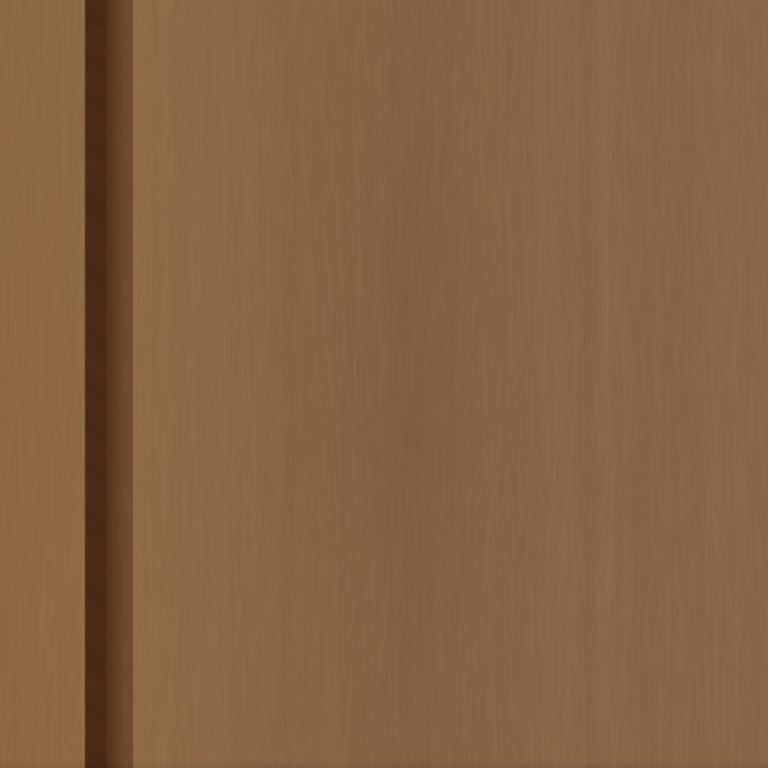
Write a three.js fragment shader that draws this texture.

```glsl
// Brown wooden panel with fine upright grain and a dark vertical groove at left.
// Stretched cellular noise makes the fibres, layered sines make the broad bands,
// and the groove is a flat dark wall beside a shaded slope.
#define WOOD vec3(0.535, 0.400, 0.272)
#define WALL vec3(0.285, 0.165, 0.088)
#define SLOPE_DARK vec3(0.325, 0.200, 0.113)
#define SLOPE_LIGHT vec3(0.440, 0.298, 0.185)
#define GROOVE_LEFT 0.1107
#define GROOVE_FOLD 0.1390
#define GROOVE_RIGHT 0.1732
#define EDGE_BLUR 0.0014
#define GRAIN_DEPTH 0.075
#define BAND_DEPTH 0.016

varying vec2 vUv;

vec2 hash2(vec2 p) {
  vec3 q = fract(vec3(p.xyx) * vec3(0.1031, 0.1030, 0.0973));
  q += dot(q, q.yzx + 33.33);
  return fract((q.xx + q.yz) * q.zy);
}

// Distance to the nearest scattered cell point
float cellular(vec2 p) {
  vec2 cell = floor(p);
  vec2 local = fract(p);
  float nearest = 2.0;
  for (int j = -1; j <= 1; j++) {
    for (int i = -1; i <= 1; i++) {
      vec2 offset = vec2(float(i), float(j));
      vec2 d = offset + hash2(cell + offset) - local;
      nearest = min(nearest, dot(d, d));
    }
  }
  return sqrt(nearest);
}

// Fine fibres, roughly centred on zero
float fibres(vec2 p) {
  float wander = 0.0018 * sin(p.y * 9.0 + p.x * 17.0)
               + 0.0007 * sin(p.y * 27.0 - p.x * 41.0);
  p.x += wander;
  float fine = cellular(p * vec2(190.0, 11.0)) - 0.45;
  float wide = cellular(p * vec2(75.0, 3.5) + 19.0) - 0.45;
  float hair = cellular(p * vec2(240.0, 28.0) + 53.0) - 0.45;
  return 0.42 * fine + 0.28 * wide + 0.30 * hair;
}

// Soft upright bands that drift with height
float bands(vec2 p) {
  float sum = 0.0;
  float frequency = 19.0;
  float weight = 0.5;
  for (int i = 0; i < 4; i++) {
    float phase = float(i) * 2.4;
    sum += weight * sin(p.x * frequency + phase + 0.7 * sin(p.y * 3.0 + phase));
    frequency *= 2.1;
    weight *= 0.65;
  }
  return sum;
}

float bump(float x, float center, float width) {
  float d = (x - center) / width;
  return exp(-d * d);
}

float edge(float x, float at) {
  return smoothstep(at - EDGE_BLUR, at + EDGE_BLUR, x);
}

vec3 panelColor(vec2 p) {
  float light = 1.0 + BAND_DEPTH * bands(p);
  // Broad shading across the board
  light += 0.055 * bump(p.x, 0.21, 0.09);
  light -= 0.055 * bump(p.x, 0.53, 0.15) * (0.55 + 0.45 * bump(p.y, 0.5, 0.3));
  light -= 0.025 * bump(p.x, 0.765, 0.012);
  light += 0.025 * bump(p.x, 0.07, 0.05);
  light += GRAIN_DEPTH * fibres(p);
  vec3 color = WOOD * light;
  // Warmer tint at the lower left, cooler toward the right
  float warmth = (1.0 - smoothstep(0.0, 0.3, p.x)) * (1.0 - 0.7 * p.y);
  color += warmth * vec3(0.020, 0.002, -0.022);
  color += smoothstep(0.45, 1.0, p.x) * vec3(-0.004, 0.000, 0.010);
  return color;
}

vec3 grooveColor(vec2 p) {
  // Slanted grain on the wall
  float slant = p.y * 90.0 + p.x * 75.0;
  float lines = sin(slant + 2.0 * sin(p.y * 14.0)) + 0.5 * sin(slant * 2.7);
  vec3 wall = WALL * (1.0 + 0.025 * lines + 0.06 * fibres(p.yx));
  // Slope brightens away from the fold
  float rise = smoothstep(GROOVE_FOLD - 0.004, GROOVE_RIGHT - 0.004, p.x);
  vec3 slope = mix(SLOPE_DARK, SLOPE_LIGHT, rise);
  slope *= 1.0 + GRAIN_DEPTH * fibres(p + 0.3);
  float fold = smoothstep(GROOVE_FOLD - 0.004, GROOVE_FOLD + 0.003, p.x);
  return mix(wall, slope, fold);
}

void main() {
  float groove = edge(vUv.x, GROOVE_LEFT) - edge(vUv.x, GROOVE_RIGHT);
  vec3 color = mix(panelColor(vUv), grooveColor(vUv), groove);
  // Slight darkening along the bottom rim
  color *= 1.0 - 0.06 * (1.0 - smoothstep(0.0, 0.012, vUv.y));
  gl_FragColor = vec4(color, 1.0);
}
```
